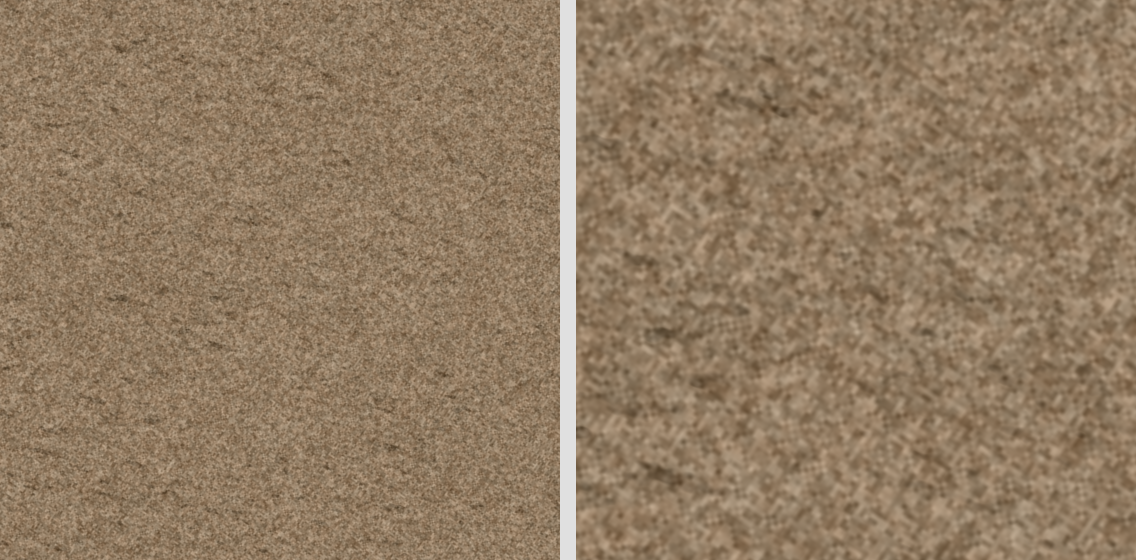
Left, the full canvas; right, a detail of the centre.
Give the GLSL for this texture, as a three.js fragment shader.

```glsl
varying vec2 vUv;

const vec3 SAND = vec3(0.569, 0.481, 0.381);
const vec3 WARM_TINT = vec3(0.022, -0.004, -0.016);
const vec3 CREVICE_TINT = vec3(1.0, 0.92, 0.84);

const float FINE_SCALE = 330.0;
const float FINE_CONTRAST = 0.195;
const float COARSE_SCALE = 190.0;
const float COARSE_CONTRAST = 0.135;
const vec2 MOTTLE_SCALE = vec2(72.0, 108.0);
const float MOTTLE_CONTRAST = 0.062;
const float PATCH_SCALE = 19.0;
const float PATCH_CONTRAST = 0.014;
const float BROAD_SCALE = 4.0;
const float BROAD_CONTRAST = 0.012;
const float TINT_SCALE = 130.0;
const float TINT_PATCHINESS = 0.3;

const vec2 RELIEF_SCALE = vec2(36.0, 48.0);
const vec2 LIGHT_STEP = vec2(0.0007, 0.0024);
const float CREVICE_START = 0.10;
const float CREVICE_FULL = 0.38;
const float CREVICE_DEPTH = 0.13;
const float RIM_LIGHT = 0.04;
const float CLUSTER_SCALE = 13.0;

float hash(vec2 p) {
  vec3 q = fract(p.xyx * 0.1031);
  q += dot(q, q.yzx + 33.33);
  return fract((q.x + q.y) * q.z);
}

// Smooth value noise, centred on zero
float noise(vec2 p) {
  vec2 cell = floor(p);
  vec2 f = fract(p);
  f = f * f * (3.0 - 2.0 * f);
  float low = mix(hash(cell), hash(cell + vec2(1.0, 0.0)), f.x);
  float high = mix(hash(cell + vec2(0.0, 1.0)), hash(cell + 1.0), f.x);
  return mix(low, high, f.y) - 0.5;
}

vec2 rotate(vec2 p, float angle) {
  float c = cos(angle);
  float s = sin(angle);
  return vec2(c * p.x - s * p.y, s * p.x + c * p.y);
}

// Lumpy surface, wider than tall
float relief(vec2 p) {
  float height = 0.0;
  float weight = 1.0;
  vec2 q = rotate(p, 0.12) * RELIEF_SCALE + 7.0;
  for (int i = 0; i < 3; i++) {
    height += weight * noise(q);
    q = rotate(q, 0.25) * 2.15 + 19.0;
    weight *= 0.5;
  }
  return height;
}

// Sand grains and soft tonal drift
float grainTone(vec2 p) {
  float tone = FINE_CONTRAST * noise(rotate(p, 0.6) * FINE_SCALE + 500.0);
  tone += COARSE_CONTRAST * noise(rotate(p, 1.1) * COARSE_SCALE + 300.0);
  tone += MOTTLE_CONTRAST * noise(rotate(p, -0.2) * MOTTLE_SCALE + 150.0);
  tone += PATCH_CONTRAST * noise(rotate(p, 0.4) * PATCH_SCALE + 60.0);
  tone += BROAD_CONTRAST * noise(p * BROAD_SCALE + 30.0);
  return tone;
}

void main() {
  vec2 p = vUv;
  vec3 color = SAND + grainTone(p);

  // Warm and grey grains
  float tint = noise(rotate(p, 0.9) * TINT_SCALE + 220.0);
  tint += TINT_PATCHINESS * noise(p * PATCH_SCALE * 1.6 + 90.0);
  color += WARM_TINT * tint;

  // Clustered crevices on the shaded side of lumps, faint light opposite
  float slope = relief(p + LIGHT_STEP) - relief(p - LIGHT_STEP);
  float cluster = smoothstep(-0.3, 0.3, noise(p * CLUSTER_SCALE + 40.0));
  float crevice = smoothstep(CREVICE_START, CREVICE_FULL, slope);
  float rim = smoothstep(CREVICE_START, CREVICE_FULL, -slope);
  color -= CREVICE_TINT * CREVICE_DEPTH * crevice * mix(0.3, 1.0, cluster);
  color += RIM_LIGHT * rim * cluster;

  gl_FragColor = vec4(clamp(color, 0.0, 1.0), 1.0);
}
```
